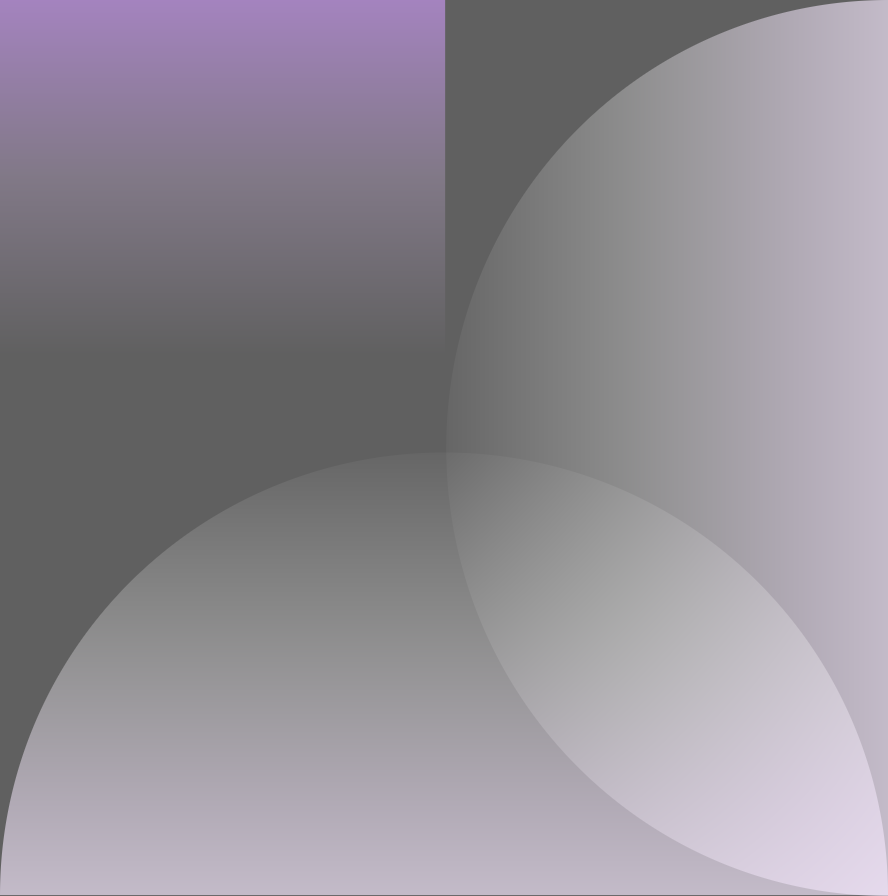
Reproduce this background procedurally as a Shadertoy shader.

```glsl
// Two translucent lilac domes overlap on a grey ground beside a purple panel.
// The domes are ellipse distance functions with fading opacity, laid over
// one another so that their shared lens brightens towards the corner.

const vec3 GROUND = vec3(0.376);

// Antialiased coverage: one where the signed distance is negative.
float coverage(float dist) {
    float pixel = 1.0 / min(iResolution.x, iResolution.y);
    return clamp(0.5 - dist / pixel, 0.0, 1.0);
}

float ellipseDistance(vec2 p, vec2 radii) {
    return (length(p / radii) - 1.0) * min(radii.x, radii.y);
}

// Lays a veil over the base; t runs from its faint rim to its dense side.
vec3 layVeil(vec3 base, float t, float mask) {
    t = clamp(t, 0.0, 1.0);
    vec3 tint = mix(vec3(0.965), vec3(0.967, 0.915, 0.998), smoothstep(0.3, 0.85, t));
    float opacity = 0.04 + 0.66 * t - 0.04 * t * t;
    return mix(base, tint, opacity * mask);
}

// Purple at t = 1, through muted mauve, to the ground at t = 0.
vec3 panelColor(float t) {
    vec3 mauve = vec3(0.505, 0.472, 0.528);
    vec3 purple = vec3(0.643, 0.515, 0.748);
    vec3 lower = mix(GROUND, mauve, clamp(t * 2.0, 0.0, 1.0));
    return mix(lower, purple, clamp(t * 2.0 - 1.0, 0.0, 1.0));
}

void mainImage(out vec4 fragColor, in vec2 fragCoord) {
    vec2 uv = fragCoord / iResolution.xy;

    // Upper left panel
    vec3 color = mix(GROUND, panelColor((uv.y - 0.603) / 0.397), coverage(uv.x - 0.5013));

    // Right dome, denser towards the right side
    float rightDome = ellipseDistance(uv - vec2(1.0, 0.5), vec2(0.4975, 0.5));
    color = layVeil(color, (uv.x - 0.5025) / 0.4975, coverage(rightDome));

    // Bottom dome, denser towards its flat base just above the lower side
    float bottomDome = ellipseDistance(uv - vec2(0.5, 0.001), vec2(0.5, 0.494));
    bottomDome = max(bottomDome, 0.001 - uv.y);
    color = layVeil(color, (0.495 - uv.y) / 0.494, coverage(bottomDome));

    fragColor = vec4(color, 1.0);
}
```
